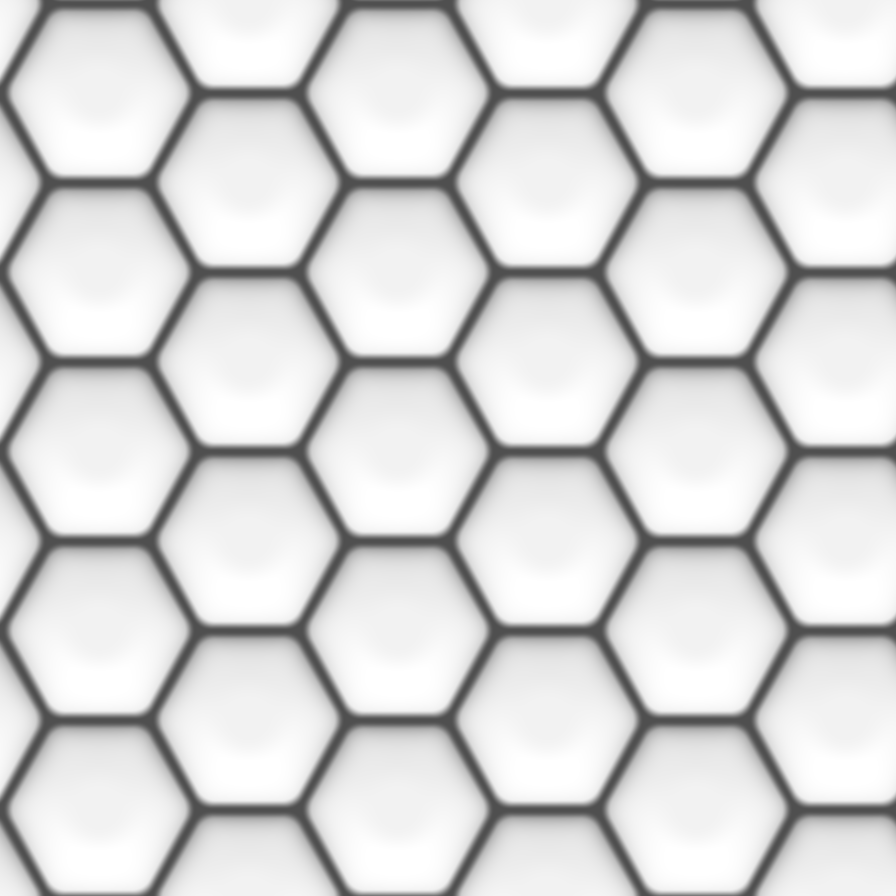
Write a Shadertoy shader that draws this pattern.

```glsl
// Soft white honeycomb cells, shaded from above, divided by blurred dark grey walls.

// Minimum with a rounded transition of width k.
float smoothMin(float a, float b, float k) {
    float h = max(k - abs(a - b), 0.0) / k;
    return min(a, b) - 0.25 * k * h * h;
}

// Distance from a point inside a cell to its nearest wall, negative outside.
float wallDistance(vec2 p) {
    p = abs(p);
    vec2 slantNormal = normalize(vec2(0.1, 1.0 / 18.0));
    vec2 toSide = vec2(1.0 / 9.0 - p.x, -p.y);
    float flatWall = 0.1 - p.y;
    float nearSlant = dot(toSide, slantNormal);
    float farSlant = dot(toSide, slantNormal * vec2(1.0, -1.0));
    return smoothMin(smoothMin(nearSlant, farSlant, 0.012), flatWall, 0.012);
}

// Offset from the nearest cell centre, using two staggered lattices.
vec2 cellOffset(vec2 p) {
    vec2 period = vec2(1.0 / 3.0, 0.2);
    vec2 a = mod(p + 0.5 * period, period) - 0.5 * period;
    vec2 b = mod(p, period) - 0.5 * period;
    return wallDistance(a) > wallDistance(b) ? a : b;
}

void mainImage(out vec4 fragColor, in vec2 fragCoord) {
    vec2 uv = fragCoord / iResolution.y;
    vec2 p = cellOffset(uv - vec2(0.1107, 0.0966));
    float wall = max(wallDistance(p), 0.0);
    float radius = length(p);
    float upward = p.y / max(radius, 1e-4);

    // Flat grey middle, brighter towards the bottom
    float shade = 0.95 + 0.05 * smoothstep(0.02, 0.055, radius) * (0.3 - 0.9 * upward);

    // Shadow next to the walls, deepest under the upper one
    float shadow = mix(0.15, 0.7, 0.5 + 0.5 * upward);
    shade -= shadow * exp(-wall / 0.01);

    // Blurred wall
    shade = mix(0.31, shade, smoothstep(0.0, 0.011, wall));

    fragColor = vec4(vec3(clamp(shade, 0.0, 1.0)), 1.0);
}
```
